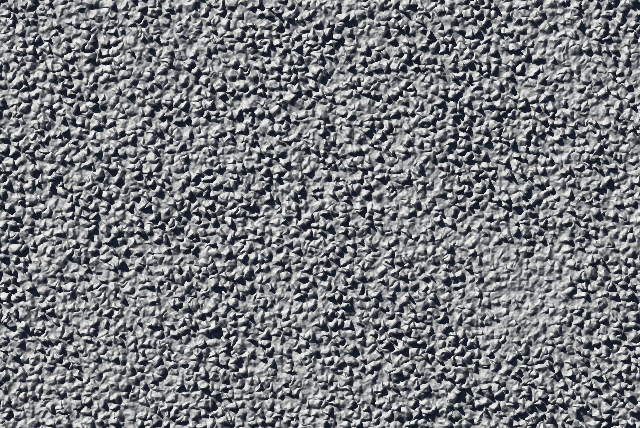
This texture is drawn by a Shadertoy shader. Its source:

```glsl
// Rough grey stucco under low sunlight from the upper left.
// Jittered angular grains and noise form a height field, which is lit by its
// slope and darkened by shadows marched towards the sun.

vec3 hash3(vec2 cell) {
    vec3 q = fract(cell.xyx * vec3(0.1031, 0.1030, 0.0973));
    q += dot(q, q.yxz + 33.33);
    return fract((q.xxy + q.yzz) * q.zyx);
}

float noise(vec2 p) {
    vec2 cell = floor(p), f = fract(p);
    f = f * f * (3.0 - 2.0 * f);
    float low = mix(hash3(cell).x, hash3(cell + vec2(1, 0)).x, f.x);
    float high = mix(hash3(cell + vec2(0, 1)).x, hash3(cell + vec2(1, 1)).x, f.x);
    return mix(low, high, f.y);
}

// Tallest of the blunt, randomly turned grains around p
float grains(vec2 p) {
    vec2 home = floor(p);
    float top = 0.0;
    for (int y = -1; y <= 1; y++) {
        for (int x = -1; x <= 1; x++) {
            vec2 cell = home + vec2(x, y);
            vec3 rnd = hash3(cell);
            vec2 v = p - cell - 0.1 - 0.8 * rnd.xy;
            float turn = 6.283 * fract(rnd.z * 7.0 + rnd.x);
            vec2 axis = vec2(cos(turn), sin(turn));
            vec2 w = abs(vec2(dot(v, axis), dot(v, vec2(-axis.y, axis.x))));
            float d = mix(length(v), max(w.x * 1.2, w.y * 0.9), 0.6);
            float radius = 0.42 + 0.3 * rnd.z;
            float size = 0.25 + 0.65 * fract(rnd.y * 5.0 + rnd.z);
            top = max(top, size * (1.0 - smoothstep(0.15 * radius, radius, d)));
        }
    }
    return top;
}

float height(vec2 p, float roughness) {
    vec2 warp = vec2(noise(p * 1.7), noise(p * 1.7 + 31.0)) - 0.5;
    float h = roughness * grains(p + 0.55 * warp);
    h += 0.4 * noise(p * vec2(0.65, 0.35) + 11.0);
    h += 0.28 * noise(p * vec2(2.3, 1.8) + 5.0);
    return h + 0.09 * noise(p * 4.3);
}

void mainImage(out vec4 fragColor, in vec2 fragCoord) {
    vec2 uv = fragCoord / iResolution.y;
    vec2 p = uv * 47.0 + 100.0;

    // Broad worn areas, with one smoother patch at the lower right
    float roughness = 0.72 + 0.5 * noise(uv * vec2(6.0, 4.0) + 3.0);
    vec2 patchOffset = (uv - vec2(1.27, 0.32)) / vec2(0.2, 0.19);
    patchOffset += 0.8 * (vec2(noise(uv * 9.0), noise(uv * 9.0 + 40.0)) - 0.5);
    roughness *= 1.0 - 0.55 * (1.0 - smoothstep(0.4, 1.1, length(patchOffset)));

    // Slope lighting
    vec2 sunward = normalize(vec2(-0.6, 0.8));
    float sunSlope = 0.7;
    float h = height(p, roughness);
    float e = 0.08;
    vec2 slope = vec2(height(p + vec2(e, 0), roughness),
                      height(p + vec2(0, e), roughness)) - h;
    vec3 normal = normalize(vec3(-slope / e, 1.0));
    float diffuse = max(dot(normal, normalize(vec3(sunward, sunSlope))), 0.0);

    // Cast shadow
    float blocked = -1.0;
    for (int i = 1; i <= 8; i++) {
        float reach = 0.16 * float(i);
        float above = height(p + sunward * reach, roughness) - h;
        blocked = max(blocked, above - sunSlope * reach);
    }
    float sunlight = 1.0 - smoothstep(-0.02, 0.16, blocked);

    // Blue skylight in the shade, warm white in the sun
    vec3 shade = vec3(0.07, 0.09, 0.13) * (0.55 + 0.7 * normal.z + 0.3 * h);
    vec3 lit = mix(vec3(0.20, 0.215, 0.24), vec3(0.93, 0.93, 0.92), diffuse);
    lit *= 0.95 + 0.1 * noise(p * 5.0 + 70.0);
    fragColor = vec4(mix(shade, lit, sunlight), 1.0);
}
```
